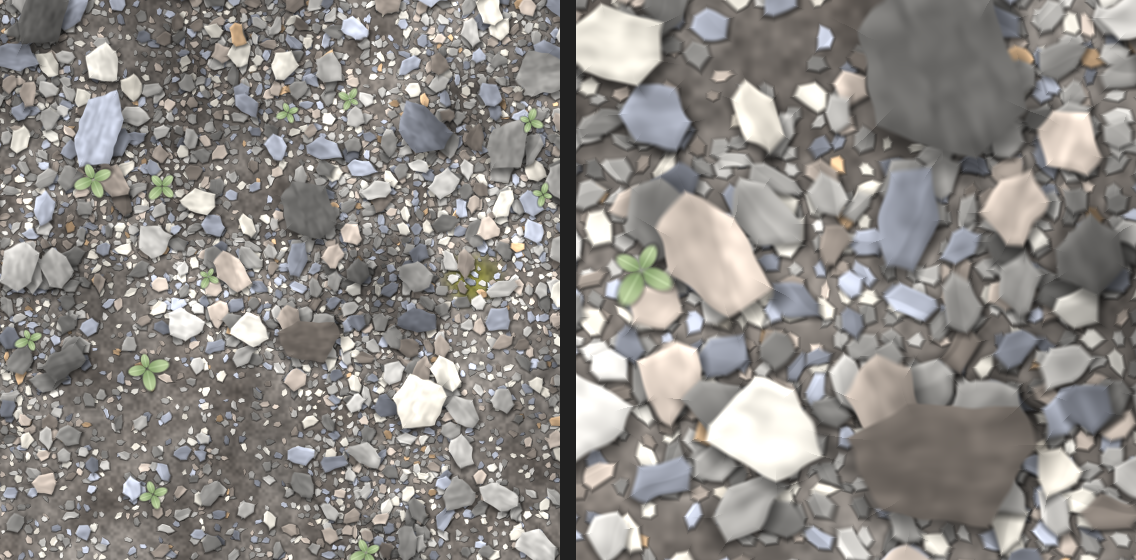
Left: the whole. Right: its middle third, enlarged.
A three.js fragment shader for this texture:

```glsl
// Stony ground: angular gravel of many sizes on grey-brown soil, with moss and seedlings.
#define LAYERS 6
#define CORNERS 6
#define SEEDLINGS 11
#define FINEST_CELLS 68.0
#define CELL_SHRINK 0.66
#define DENSITY 0.90
#define DENSITY_FALL 0.77
#define EDGE_SOFTNESS 0.0018
#define STONE_CONTRAST 0.42
#define BROAD_VARIATION 0.85
#define LIGHT_DIR vec2(-0.45, 0.89)
#define TAU 6.2831853

varying vec2 vUv;

vec3 hash3(vec2 p) {
  vec3 q = fract(p.xyx * vec3(0.1031, 0.1030, 0.0973));
  q += dot(q, q.yxz + 33.33);
  return fract((q.xxy + q.yzz) * q.zyx);
}

float noise(vec2 p) {
  vec2 i = floor(p), f = fract(p);
  f = f * f * (3.0 - 2.0 * f);
  return mix(mix(hash3(i).x, hash3(i + vec2(1, 0)).x, f.x),
             mix(hash3(i + vec2(0, 1)).x, hash3(i + vec2(1, 1)).x, f.x), f.y);
}

float fbm(vec2 p) {
  float sum = 0.0, amp = 0.5;
  for (int i = 0; i < 4; i++) {
    sum += amp * noise(p);
    p = mat2(1.6, 1.2, -1.2, 1.6) * p + 17.0;
    amp *= 0.5;
  }
  return sum;
}

mat2 rotation(float a) {
  return mat2(cos(a), sin(a), -sin(a), cos(a));
}

// Soil with coarse blotches, grit and a mossy patch
vec3 soil(vec2 uv) {
  float blotch = fbm(uv * 12.0);
  float grit = 0.5 * noise(uv * 170.0) + 0.5 * noise(uv * 70.0 + 9.0);
  vec3 col = mix(vec3(0.33, 0.305, 0.285), vec3(0.61, 0.59, 0.57), blotch);
  col *= 0.74 + 0.52 * grit;
  float moss = 1.0 - smoothstep(0.02, 0.07, length(uv - vec2(0.84, 0.5)) + 0.06 * (blotch - 0.4));
  return mix(col, vec3(0.45, 0.45, 0.16) * (0.6 + 0.8 * grit), 0.75 * moss);
}

// Grey, blue-grey, brown or pale mineral colour; size runs from 0 (finest) to 1
vec3 mineral(vec3 rnd, float size) {
  vec3 tint = vec3(1.01, 1.0, 0.98);
  if (rnd.y < 0.22) tint = vec3(0.97, 1.0, 1.08);
  else if (rnd.y < 0.42) tint = vec3(1.06, 0.99, 0.93);
  else if (rnd.y > 0.97) tint = vec3(1.18, 0.99, 0.78);
  vec3 col = tint * (0.45 - 0.07 * size + STONE_CONTRAST * rnd.x);
  return rnd.z < 0.16 - 0.1 * size ? mix(col, vec3(0.97, 0.95, 0.90), 0.85) : col;
}

// Lays one stone, with its shadow, over col; p is relative to its centre in cells
vec3 layStone(vec3 col, vec2 p, vec2 id, float cells, float size) {
  vec3 shape = hash3(id + 31.7), look = hash3(id + 73.1);
  float radius = 0.25 + 0.2 * shape.x;
  float stretch = 1.0 + 0.32 * shape.y;
  mat2 turn = rotation(TAU * shape.z);
  vec2 q = turn * p, light = turn * LIGHT_DIR, normal = vec2(0.0);
  vec2 s = q * vec2(1.0 / stretch, stretch);
  float d = -9.0;
  for (int k = 0; k < CORNERS; k++) {
    vec3 h = hash3(id + 5.3 * float(k) + 11.9);
    float a = (float(k) + 0.6 * h.x) * TAU / float(CORNERS);
    vec2 n = vec2(cos(a), sin(a));
    float side = dot(s, n) - radius * (0.72 + 0.32 * h.y);
    if (side > d) { d = side; normal = n; }
  }
  float lit = dot(normal, light);
  float shadow = 1.0 - smoothstep(0.0, 0.3 * radius + 0.05, d);
  shadow *= 1.0 - smoothstep(0.8, 1.1, length(p));
  col *= 1.0 - shadow * (0.30 - 0.20 * lit);

  // Bevelled rim, one cleavage facet, and layered grain
  float rim = smoothstep(-0.3 * radius, 0.0, d);
  float facet = smoothstep(-0.05, 0.05, s.y + 0.4 * s.x - radius * (look.x - 0.4));
  float grain = noise(q * vec2(50.0, 150.0) / cells + id * 3.0);
  float mottle = noise(q * 110.0 / cells + id * 7.0);
  vec3 stone = mineral(look, size);
  stone *= 1.0 + 0.15 * rim * lit + 0.16 * (facet - 0.5) * (shape.y - 0.2);
  stone *= 0.84 + 0.18 * grain + 0.14 * mottle;
  float soft = EDGE_SOFTNESS * cells;
  return mix(col, stone, 1.0 - smoothstep(-soft, soft, d));
}

// Lays a four-leaved seedling over col
vec3 laySeedling(vec3 col, vec2 uv, float index) {
  vec3 h = hash3(vec2(index * 3.7 + 2.0, 57.0));
  float size = 0.020 + 0.024 * h.z * h.z;
  vec2 p = rotation(TAU * h.z * 5.0) * (uv - h.xy) / size;
  float sector = TAU / 4.0, a = atan(p.y, p.x) + TAU;
  float leaf = mod(floor(a / sector), 4.0);
  a = mod(a, sector) - 0.5 * sector;
  float grow = 0.72 + 0.4 * hash3(vec2(leaf, index)).x;
  vec2 q = length(p) * vec2(cos(a), sin(a)) / grow;
  float d = 0.3 * (length((q - vec2(0.57, 0.0)) / vec2(0.5, 0.3)) - 1.0);
  float soft = EDGE_SOFTNESS / size;
  col *= 1.0 - 0.3 * (1.0 - smoothstep(0.0, 0.16, d));
  vec3 green = mix(vec3(0.53, 0.63, 0.43), vec3(0.71, 0.79, 0.60), smoothstep(0.1, 0.8, q.x));
  green += 0.07 * (1.0 - smoothstep(0.0, 0.08, abs(q.y)));
  return mix(col, green, 1.0 - smoothstep(-soft, soft, d));
}

void main() {
  vec3 col = soil(vUv);
  vec2 warped = vUv + 0.005 * (vec2(noise(vUv * 65.0), noise(vUv * 65.0 + 40.0)) - 0.5);
  float cells = FINEST_CELLS, density = DENSITY;
  for (int layer = 0; layer < LAYERS; layer++) {
    vec2 grid = warped * cells + 13.0 * float(layer);
    for (int y = -1; y <= 1; y++) for (int x = -1; x <= 1; x++) {
      vec2 cell = floor(grid) + vec2(x, y), id = cell + 101.0 * float(layer);
      vec3 h = hash3(id);
      vec2 place = (cell - 13.0 * float(layer)) / cells;
      float cover = noise(place * 4.5 + 3.0) + 0.25 * (place.x + place.y - 1.0);
      if (h.z < density * mix(0.4, 1.15, smoothstep(0.2, 0.6, cover)))
        col = layStone(col, grid - cell - 0.25 - 0.5 * h.xy, id, cells, float(layer) / float(LAYERS - 1));
    }
    cells *= CELL_SHRINK;
    density *= DENSITY_FALL;
  }
  // Damp and dry areas
  col *= 1.03 + BROAD_VARIATION * (fbm(vUv * 6.0 + 5.0) - 0.47);
  for (int i = 0; i < SEEDLINGS; i++) col = laySeedling(col, vUv, float(i));
  gl_FragColor = vec4(clamp(col, 0.0, 1.0), 1.0);
}
```
